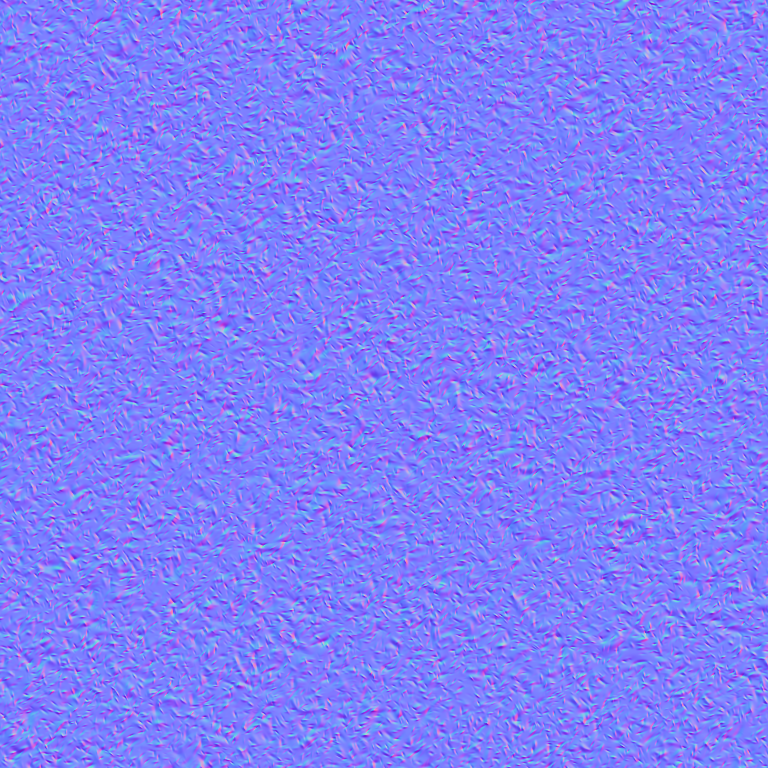
This texture map is drawn by a Shadertoy shader. Its source:

```glsl
// Tangent-space normal map of rough plaster, built from scattered ridges and grooves.
#define DENT_SCALE 44.0     // cells across the canvas
#define GRAIN_SCALE 80.0
#define FINE_SCALE 138.0
#define DENT_DEPTH 0.10
#define GRAIN_DEPTH 0.18
#define FINE_DEPTH 0.22
#define STROKE_LENGTH 0.50  // in cells
#define STROKE_WIDTH 0.23
#define RISING_ANGLE 0.45   // main stroke direction, radians
#define FALLING_ANGLE -1.05 // crossing stroke direction
#define RISING_SHARE 0.65
#define RIGHT_SKEW 0.80     // sharpens the faces that look right

vec3 hash3(vec2 cell, float seed) {
    vec3 p = fract(vec3(cell.xyx + seed * 17.3) * vec3(0.1031, 0.1030, 0.0973));
    p += dot(p, p.yxz + 33.33);
    return fract((p.xxy + p.yzz) * p.zyx);
}

// Summed gradient of one randomly turned Gaussian stroke per cell
vec2 strokeSlope(vec2 p, float seed) {
    vec2 base = floor(p);
    vec2 slope = vec2(0.0);
    for (int j = -1; j <= 1; j++) {
        for (int i = -1; i <= 1; i++) {
            vec2 cell = base + vec2(i, j);
            vec3 place = hash3(cell, seed);
            vec3 style = hash3(cell, seed + 5.0);
            vec2 offset = p - cell - place.xy;

            float angle = style.x < RISING_SHARE ? RISING_ANGLE : FALLING_ANGLE;
            angle += (style.y - 0.5) * 1.3;
            vec2 along = vec2(cos(angle), sin(angle));
            vec2 across = vec2(-along.y, along.x);

            vec2 size = vec2(STROKE_LENGTH, STROKE_WIDTH) * mix(0.75, 1.15, place.z);
            vec2 q = vec2(dot(offset, along), dot(offset, across)) / size;

            // Raised or sunken, with a few deeper strokes
            float height = style.z * 2.0 - 1.0;
            height *= 0.4 + 0.6 * abs(height);
            float fade = 1.0 - smoothstep(0.65, 1.0, length(offset));
            vec2 g = -2.0 * height * exp(-dot(q, q)) * q / size;
            slope += fade * (g.x * along + g.y * across);
        }
    }
    return slope;
}

void mainImage(out vec4 fragColor, in vec2 fragCoord) {
    vec2 uv = fragCoord / iResolution.y;

    // Gentle bend of the strokes and broad patches of roughness
    vec2 bent = uv + 0.0025 * sin(uv.yx * vec2(71.0, 83.0) + 2.0 * sin(uv * 37.0));
    float patches = sin(uv.x * 19.0 + 2.0 * sin(uv.y * 13.0))
                  * sin(uv.y * 23.0 + 2.0 * sin(uv.x * 11.0));
    float rough = 1.0 + 0.12 * patches;

    // Three sizes of relief
    vec2 slope = DENT_DEPTH * strokeSlope(bent * DENT_SCALE, 1.0)
               + GRAIN_DEPTH * strokeSlope(bent * GRAIN_SCALE + 7.3, 2.0)
               + FINE_DEPTH * strokeSlope(bent * FINE_SCALE + 3.7, 3.0);
    slope *= rough;
    slope.x += RIGHT_SKEW * slope.x * slope.x - 0.028;

    // Pack the unit normal into colour
    vec3 normal = normalize(vec3(slope, 1.0));
    fragColor = vec4(normal * 0.5 + 0.5, 1.0);
}
```
